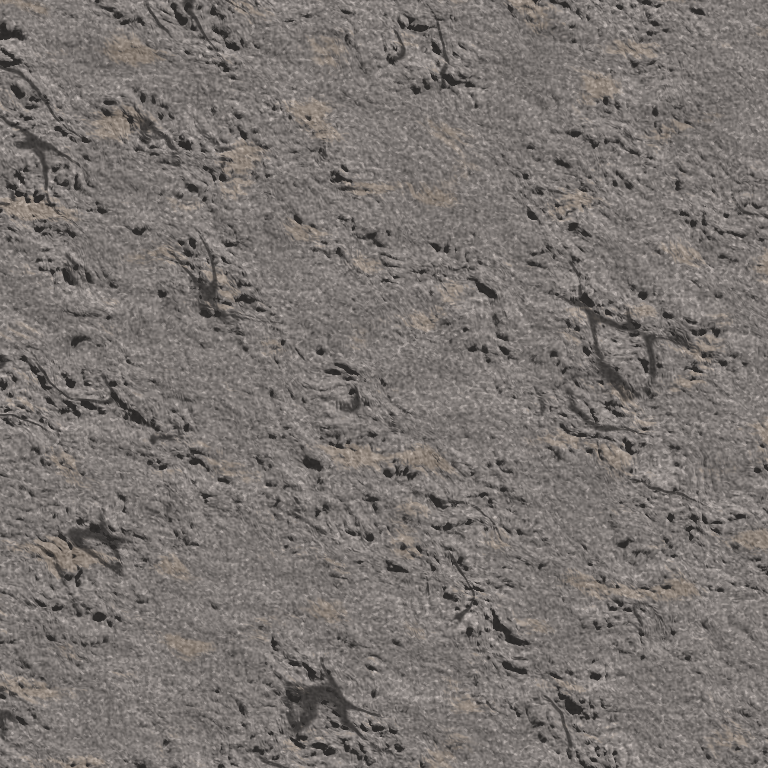
This texture is drawn by a Shadertoy shader. Its source:

```glsl
#define LIGHT_DIR vec2(0.5, 0.866)
#define BASE_FREQ 17.0
#define CLEFT_ANGLE -0.75
#define STRATA_ANGLE -0.12
#define RELIEF_GAIN 0.038
#define SHADOW_SLOPE 1.5
#define SHADOW_TONE 0.17
#define GRAIN_GAIN 0.15
#define BASE_TONE 0.462
#define STONE_TINT vec3(1.03, 0.985, 0.96)
#define SAND_COLOR vec3(0.63, 0.565, 0.50)

// Random gradient for a lattice cell
vec2 cellGradient(ivec2 cell) {
    uvec2 u = uvec2(cell);
    uint h = u.x * 1597334677u ^ u.y * 51749u;
    h = (h ^ (h >> 15)) * 73244475u;
    h = (h ^ (h >> 16)) * 73244475u;
    h ^= h >> 16;
    return (vec2(h & 1023u, (h >> 10) & 1023u) / 511.5 - 1.0) * 1.2;
}

float gradientNoise(vec2 p) {
    vec2 f = fract(p);
    ivec2 c = ivec2(floor(p));
    vec2 w = f * f * f * (f * (f * 6.0 - 15.0) + 10.0);
    float a = dot(cellGradient(c), f);
    float b = dot(cellGradient(c + ivec2(1, 0)), f - vec2(1, 0));
    float d = dot(cellGradient(c + ivec2(0, 1)), f - vec2(0, 1));
    float e = dot(cellGradient(c + ivec2(1, 1)), f - vec2(1, 1));
    return mix(mix(a, b, w.x), mix(d, e, w.x), w.y);
}

// Coordinates lengthened along a given direction
vec2 stretched(vec2 p, float angle, float amount) {
    vec2 along = vec2(cos(angle), sin(angle));
    vec2 across = vec2(-along.y, along.x);
    return vec2(dot(p, along) / amount, dot(p, across) * sqrt(amount));
}

// Rock relief: creased diagonal clefts alternating with flatter strata
float rockHeight(vec2 p) {
    float height = 0.0;
    float freq = BASE_FREQ;
    float weight = 0.55;
    for (int i = 0; i < 5; i++) {
        bool cleft = (i & 1) == 0;
        float angle = cleft ? CLEFT_ANGLE : STRATA_ANGLE;
        float n = gradientNoise(stretched(p, angle, 1.35) * freq + float(i) * 17.3);
        height += weight * (cleft ? 1.3 * sqrt(n * n + 0.001) : n) / freq;
        freq *= 1.85;
        weight = min(weight * 1.35, 1.0);
    }
    return height;
}

// Shadow cast by higher rock towards the light
float castShadow(vec2 p, float height, float roughness) {
    float overhang = 0.0;
    for (int i = 1; i <= 6; i++) {
        float dist = float(i) * 0.0015;
        float rise = rockHeight(p + LIGHT_DIR * dist) - height;
        overhang = max(overhang, rise * roughness - SHADOW_SLOPE * dist);
    }
    return smoothstep(0.0004, 0.0058, overhang);
}

void mainImage(out vec4 fragColor, in vec2 fragCoord) {
    vec2 p = fragCoord / iResolution.y;

    // Bent surface coordinates and patchy roughness
    vec2 bend = vec2(gradientNoise(p * 15.0 + 3.7), gradientNoise(p * 15.0 + 41.2));
    vec2 jag = vec2(gradientNoise(p * 60.0 + 9.4), gradientNoise(p * 60.0 + 71.8));
    vec2 q = p + 0.014 * bend + 0.003 * jag;
    float patches = gradientNoise(stretched(p, CLEFT_ANGLE, 1.5) * 8.0 + 8.1);
    float roughness = clamp(0.95 + 1.1 * patches, 0.6, 1.35);

    // Relief lighting
    float eps = 0.002;
    float height = rockHeight(q);
    float facing = (height - rockHeight(q + LIGHT_DIR * eps)) / eps * roughness;
    float shadow = castShadow(q, height, roughness);

    // Sparse thin clefts in the rough patches
    float cleftField = abs(gradientNoise(stretched(q, CLEFT_ANGLE, 1.6) * 13.0 + 33.0));
    float cleft = 1.0 - smoothstep(0.012, 0.045, cleftField);
    cleft *= smoothstep(0.08, 0.3, patches + 0.08 * jag.x - 0.04 * facing);
    shadow = max(shadow, 0.75 * cleft);

    // Mineral grain, pale flecks and broad mottling
    float grain = 0.6 * gradientNoise(p * 130.0) + gradientNoise(p * 241.0 + 5.3);
    float mottle = gradientNoise(stretched(q, STRATA_ANGLE, 1.7) * 16.0 + 60.0);
    float fleckField = gradientNoise(stretched(p, STRATA_ANGLE, 1.2) * 190.0 + 23.0);
    float flecks = smoothstep(0.2, 0.42, fleckField + 0.25 * mottle);

    float tone = BASE_TONE + RELIEF_GAIN * clamp(facing, -2.2, 2.8);
    tone += GRAIN_GAIN * grain + 0.05 * mottle + 0.10 * flecks;
    tone = mix(tone, SHADOW_TONE + 0.2 * grain * GRAIN_GAIN, shadow);
    vec3 color = STONE_TINT * clamp(tone, 0.12, 0.78);

    // Sand resting on lit ledges
    float sandField = gradientNoise(stretched(q, STRATA_ANGLE, 1.6) * 18.0 + 90.0);
    float sand = smoothstep(0.26, 0.52, sandField + 0.08 * facing);
    sand *= 1.0 - shadow;
    color = mix(color, SAND_COLOR + 0.7 * (tone - 0.52), 0.5 * sand);

    fragColor = vec4(color, 1.0);
}
```
